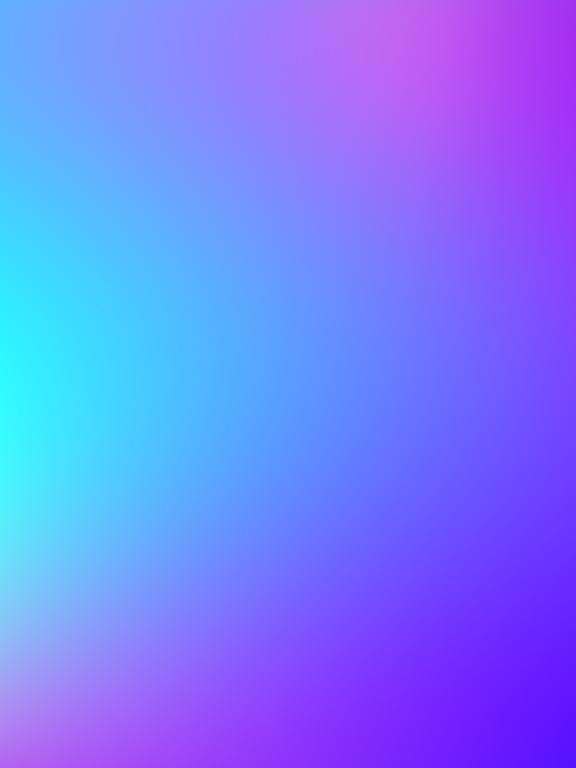
A WebGL 1 fragment shader for this background:

```glsl
precision highp float;
// A soft mesh gradient: cyan at the left, violet at the right, with a pink glow near the top.

uniform vec2 u_resolution;

// Parabola through three colours placed at x = 0, 0.5 and 1
vec3 colourRow(float x, vec3 left, vec3 middle, vec3 right) {
  float l = (1.0 - x) * (1.0 - 2.0 * x);
  float m = 4.0 * x * (1.0 - x);
  float r = x * (2.0 * x - 1.0);
  return left * l + middle * m + right * r;
}

// Smooth interpolation weight of one of five evenly spaced rows, t in 0..4
float rowWeight(float t, float row) {
  float weight = 1.0;
  for (int i = 0; i < 5; i++) {
    float other = float(i);
    if (abs(other - row) > 0.5) weight *= (t - other) / (row - other);
  }
  return weight;
}

// Gaussian falloff around a centre
float glow(vec2 p, vec2 centre, float radius) {
  vec2 d = (p - centre) / radius;
  return exp(-dot(d, d));
}

void main() {
  vec2 uv = gl_FragCoord.xy / u_resolution;
  float t = 4.0 * uv.y;

  // Colour mesh, from the bottom row to the top row
  vec3 bottom = colourRow(uv.x, vec3(0.70, 0.39, 0.94), vec3(0.55, 0.20, 0.98), vec3(0.33, 0.07, 1.0));
  vec3 lower = colourRow(uv.x, vec3(0.45, 0.86, 0.98), vec3(0.45, 0.43, 1.0), vec3(0.41, 0.17, 1.0));
  vec3 centre = colourRow(uv.x, vec3(0.19, 0.98, 1.0), vec3(0.355, 0.61, 1.0), vec3(0.47, 0.27, 1.0));
  vec3 upper = colourRow(uv.x, vec3(0.28, 0.80, 1.0), vec3(0.49, 0.53, 1.0), vec3(0.59, 0.22, 0.98));
  vec3 top = colourRow(uv.x, vec3(0.375, 0.69, 1.0), vec3(0.59, 0.465, 0.99), vec3(0.62, 0.19, 0.94));

  vec3 colour = bottom * rowWeight(t, 0.0)
              + lower * rowWeight(t, 1.0)
              + centre * rowWeight(t, 2.0)
              + upper * rowWeight(t, 3.0)
              + top * rowWeight(t, 4.0);

  // Pink light near the top edge
  vec3 pinkLight = vec3(0.12, 0.04, -0.03);
  colour += pinkLight * glow(uv, vec2(0.70, 0.96), 0.2);

  gl_FragColor = vec4(clamp(colour, 0.0, 1.0), 1.0);
}
```
